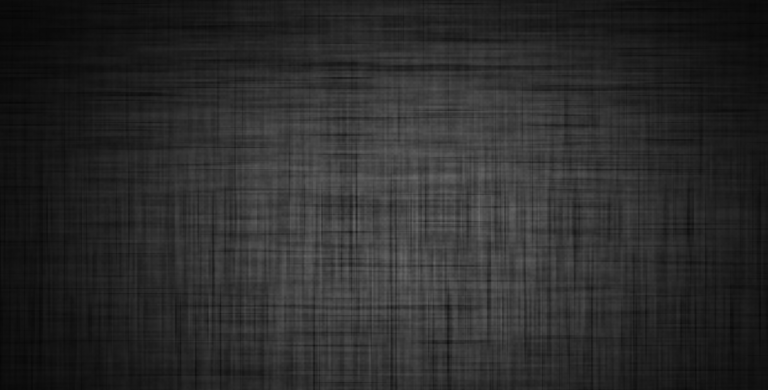
Write a WebGL 2 fragment shader that draws this texture.

```glsl
#version 300 es
precision highp float;

uniform vec2 u_resolution;
out vec4 fragColor;

// Light
const vec2 GLOW_CENTER = vec2(0.53, 0.44);
const vec2 GLOW_RADIUS = vec2(0.53, 0.76);
const float GLOW_FALLOFF = 1.9;
const float GLOW_FLATNESS = 1.15;
const float GLOW_LEVEL = 0.275;
const float SHADE_LEVEL = 0.024;

// Cloth, with frequencies per canvas height
const float FINE_THREADS = 175.0;
const float COARSE_THREADS = 95.0;
const float BROAD_THREADS = 24.0;
const float THREAD_STRETCH = 4.5;
const float GRAIN_SCALE = 160.0;
const float FINE_CONTRAST = 0.34;
const float COARSE_CONTRAST = 0.17;
const float BROAD_CONTRAST = 0.10;
const float SCRATCH_DEPTH = 0.27;
const float GRAIN_CONTRAST = 0.12;

// Dark horizontal bands: height, half width
const vec2 LOWER_BAND = vec2(0.825, 0.022);
const vec2 UPPER_BAND = vec2(0.925, 0.035);
const float BAND_DEPTH = 0.12;

float hash(vec2 cell) {
    uvec2 q = uvec2(ivec2(cell) + 4096) * uvec2(1597334673u, 3812015801u);
    uint n = (q.x ^ q.y) * 1597334673u;
    n = (n ^ (n >> 15)) * 2246822519u;
    n ^= n >> 13;
    return float(n >> 8) / 16777216.0;
}

float valueNoise(vec2 p) {
    vec2 cell = floor(p);
    vec2 f = fract(p);
    f = f * f * (3.0 - 2.0 * f);
    float low = mix(hash(cell), hash(cell + vec2(1.0, 0.0)), f.x);
    float high = mix(hash(cell + vec2(0.0, 1.0)), hash(cell + 1.0), f.x);
    return mix(low, high, f.y);
}

// Fades detail that is too fine for the canvas
float detailFade(float frequency) {
    return 1.0 - smoothstep(0.7, 1.3, frequency / u_resolution.y);
}

// Signed brightness of threads that run along p.x
float threads(vec2 p, float seed) {
    float along = p.x * THREAD_STRETCH + seed;
    float fine = valueNoise(vec2(along * 1.8, p.y * FINE_THREADS + seed)) - 0.5;
    float coarse = valueNoise(vec2(along, p.y * COARSE_THREADS + seed * 2.0)) - 0.5;
    float broad = valueNoise(vec2(along * 0.6, p.y * BROAD_THREADS + seed * 3.0)) - 0.5;
    float scratch = valueNoise(vec2(along * 0.8, p.y * FINE_THREADS * 0.9 + seed * 5.0));
    return FINE_CONTRAST * fine * detailFade(FINE_THREADS)
         + COARSE_CONTRAST * coarse
         + BROAD_CONTRAST * broad
         - SCRATCH_DEPTH * smoothstep(0.68, 0.95, scratch);
}

float band(float height, vec2 shape) {
    float d = (height - shape.x) / shape.y;
    return exp(-d * d);
}

void main() {
    vec2 uv = gl_FragCoord.xy / u_resolution;
    vec2 p = gl_FragCoord.xy / u_resolution.y;

    // Soft elliptical light with a broad middle
    vec2 offset = (uv - GLOW_CENTER) / GLOW_RADIUS;
    float spread = pow(dot(offset, offset), GLOW_FLATNESS);
    float light = SHADE_LEVEL + GLOW_LEVEL * exp(-GLOW_FALLOFF * spread);

    // Horizontal threads rule the top, vertical ones the sides and bottom
    float rise = smoothstep(0.3, 0.85, uv.y);
    float weft = threads(p, 11.0) * mix(0.7, 1.1, rise);
    float warp = threads(p.yx, 73.0) * mix(1.05, 0.45, rise);

    // Worn flecks
    float grain = valueNoise(p * GRAIN_SCALE) + valueNoise(p * GRAIN_SCALE * 0.4) - 1.0;
    grain *= GRAIN_CONTRAST * detailFade(GRAIN_SCALE);

    // Dark bands, broken up along their length
    float wear = 0.5 + valueNoise(vec2(p.x * 4.0, p.y * 30.0));
    float bands = BAND_DEPTH * wear * (band(uv.y, LOWER_BAND) + band(uv.y, UPPER_BAND));

    float cloth = max(1.04 + weft + warp + grain - bands, 0.2);
    fragColor = vec4(vec3(light * cloth), 1.0);
}
```
